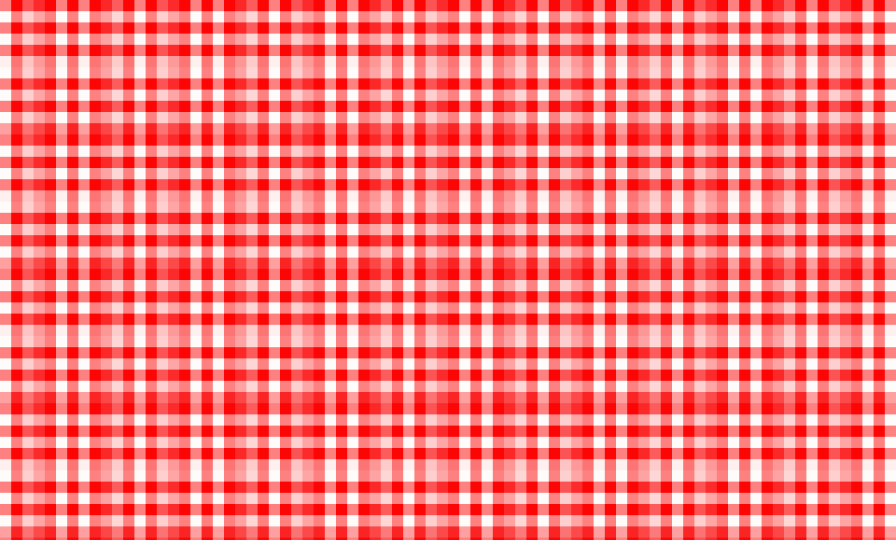
Reproduce this pattern procedurally as a Shadertoy shader.

```glsl
// Red and white gingham: vertical and horizontal threads, each a repeating
// run of 12 dye strengths, are averaged where they cross.
// Every thread edge is box filtered over one pixel.

const float THREADS_ACROSS = 80.0;
const int RUN = 12;

const vec3 WHITE = vec3(0.995, 0.99, 0.985);
const vec3 RED = vec3(0.985, 0.02, 0.02);

// Dye strength of each thread in one run: 0 is white, 1 is red.
const float WARP[RUN] = float[RUN](
    0.0, 1.0, 0.36, 0.70, 1.0, 0.0, 1.0, 0.0, 1.0, 0.72, 0.30, 1.0);
const float WEFT[RUN] = float[RUN](
    1.0, 0.0, 1.0, 0.0, 1.0, 0.10, 0.0, 1.0, 0.0, 1.0, 0.0, 0.75);

float dyeOfThread(float run[RUN], float index) {
    return run[int(mod(index, float(RUN)))];
}

// Mean dye over a pixel of the given width, centred on position.
float filteredDye(float run[RUN], float position, float width) {
    float first = floor(position - 0.5 * width);
    float last = floor(position + 0.5 * width);
    float lastShare = clamp((position + 0.5 * width - last) / width, 0.0, 1.0);
    return mix(dyeOfThread(run, first), dyeOfThread(run, last), lastShare);
}

void mainImage(out vec4 fragColor, in vec2 fragCoord) {
    // Position in threads, counted from the upper left corner
    float pixelWidth = THREADS_ACROSS / iResolution.x;
    vec2 thread = vec2(fragCoord.x, iResolution.y - fragCoord.y) * pixelWidth;

    // Plain weave: both directions show equally
    float warp = filteredDye(WARP, thread.x, pixelWidth);
    float weft = filteredDye(WEFT, thread.y, pixelWidth);
    fragColor = vec4(mix(WHITE, RED, 0.5 * (warp + weft)), 1.0);
}
```
